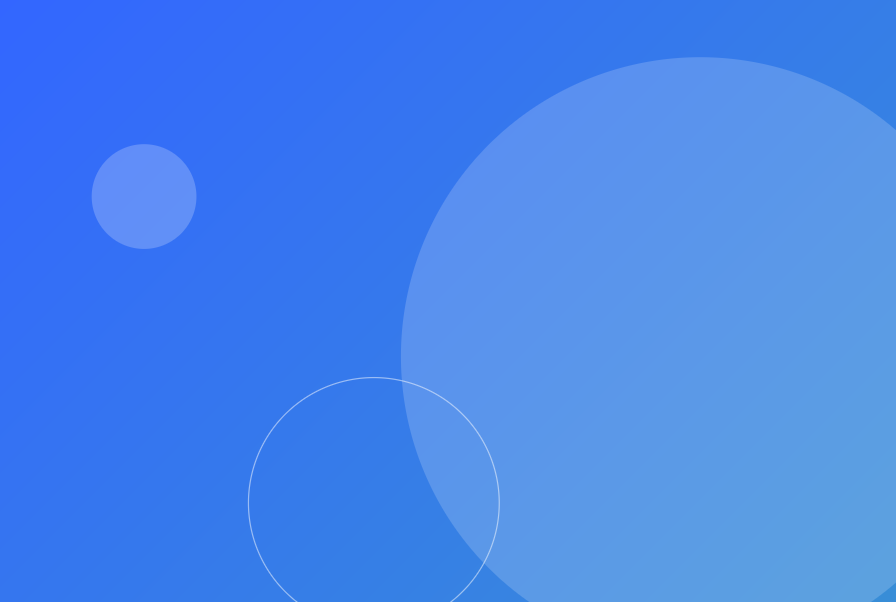
Reproduce this background procedurally as a Shadertoy shader.

```glsl
// Diagonal blue gradient with two translucent discs and a thin ring outline.

const vec3 DEEP_BLUE = vec3(0.20, 0.40, 1.00);
const vec3 SKY_BLUE = vec3(0.22, 0.555, 0.843);
const vec3 WHITE = vec3(1.0);

// Antialiased coverage of a filled circle.
float disc(vec2 p, vec2 center, float radius, float pixel) {
    float edge = length(p - center) - radius;
    return clamp(0.5 - edge / pixel, 0.0, 1.0);
}

// Outline coverage, as the difference of two discs so thin lines stay even.
float ring(vec2 p, vec2 center, float radius, float width, float pixel) {
    return disc(p, center, radius + 0.5 * width, pixel)
         - disc(p, center, radius - 0.5 * width, pixel);
}

// Gradient from the top left to the bottom right corner.
vec3 background(vec2 p, float aspect) {
    float t = (p.x + 1.0 - p.y) / (aspect + 1.0);
    return mix(DEEP_BLUE, SKY_BLUE, t);
}

void mainImage(out vec4 fragColor, in vec2 fragCoord) {
    // Canvas units: height is 1, origin at the lower left.
    float pixel = 1.0 / iResolution.y;
    float aspect = iResolution.x * pixel;
    vec2 p = fragCoord * pixel;

    vec3 color = background(p, aspect);

    // Translucent white shapes.
    float largeDisc = disc(p, vec2(1.163, 0.408), 0.497, pixel);
    float smallDisc = disc(p, vec2(0.2393, 0.6735), 0.087, pixel);
    float outline = ring(p, vec2(0.621, 0.1645), 0.2083, 0.002, pixel);

    color = mix(color, WHITE, 0.18 * largeDisc);
    color = mix(color, WHITE, 0.22 * smallDisc);
    color = mix(color, WHITE, 0.50 * outline);

    fragColor = vec4(color, 1.0);
}
```
